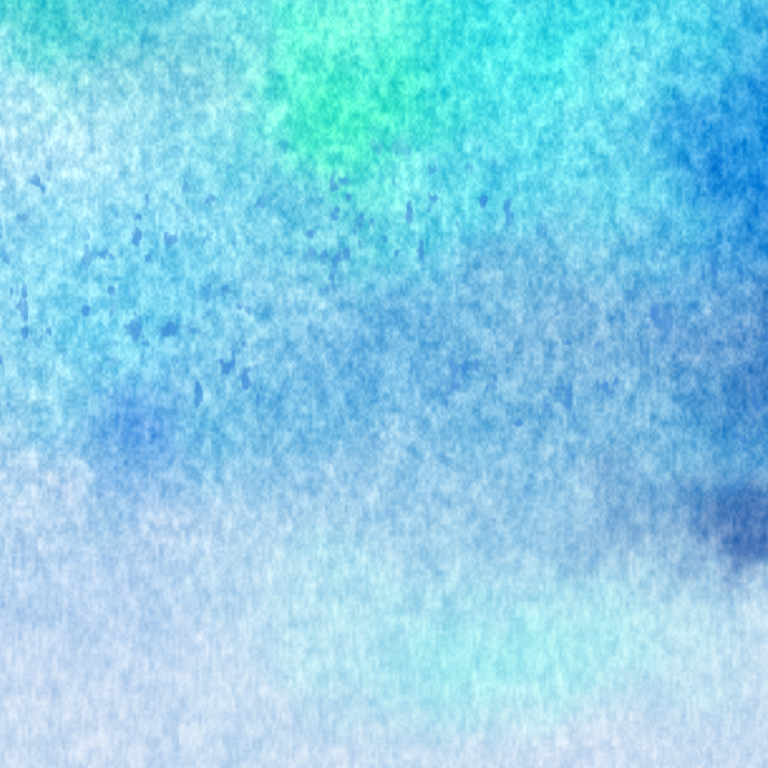
A Shadertoy shader for this background:

```glsl
// Weathered watercolour wash: a vertical gradient carries soft pools of pigment
// whose edges are warped by fractal noise. Fine paper grain, blue flecks and
// a few chalky scuffs are layered on top.
#define WARP 0.13
#define CLOUD_SCALE 5.0
#define CLOUD_DEPTH 0.30
#define GRAIN_SCALE vec2(74.0, 58.0)
#define GRAIN_DEPTH 0.50
#define FIBRE_SCALE vec2(230.0, 60.0)
#define FIBRE_DEPTH 0.08
#define FLECK_SCALE vec2(62.0, 42.0)
#define FLECK_COLOR vec3(0.22, 0.52, 0.84)

float hash(ivec2 cell) {
    uvec2 q = uvec2(cell) * uvec2(1597u, 3571u);
    uint n = (q.x ^ (q.y << 8)) * 747796u + 28913u;
    n = ((n >> 15) ^ n) * 739981u;
    n = ((n >> 13) ^ n) * 917503u;
    return float((n ^ (n >> 16)) & 65535u) / 65535.0;
}

float valueNoise(vec2 p) {
    ivec2 i = ivec2(floor(p));
    vec2 f = fract(p);
    f = f * f * (3.0 - 2.0 * f);
    return mix(mix(hash(i), hash(i + ivec2(1, 0)), f.x),
               mix(hash(i + ivec2(0, 1)), hash(i + ivec2(1, 1)), f.x), f.y);
}

// Fractal noise centred on zero; gain sets how rough it is.
float fbm(vec2 p, int octaves, float gain) {
    float sum = 0.0, amp = 1.0, total = 0.0;
    for (int k = 0; k < octaves; k++) {
        sum += amp * (valueNoise(p) - 0.5);
        total += amp;
        amp *= gain;
        p = p * 2.03 + vec2(17.3, 9.1);
    }
    return sum / total;
}

// Lays a soft elliptical pool of pigment over the wash.
void pool(inout vec3 wash, vec2 p, vec2 center, vec2 radius, vec3 pigment, float strength) {
    vec2 d = (p - center) / radius;
    wash = mix(wash, pigment, strength * exp(-dot(d, d)));
}

vec3 paintWash(vec2 p) {
    // Vertical gradient: lilac white, dusty blue, clear cyan
    vec3 c = mix(vec3(0.80, 0.87, 0.95), vec3(0.49, 0.76, 0.90), smoothstep(0.12, 0.48, p.y));
    c = mix(c, vec3(0.44, 0.86, 0.94), smoothstep(0.54, 0.78, p.y));

    // Pale areas
    pool(c, p, vec2(0.03, 0.76), vec2(0.26, 0.17), vec3(0.73, 0.89, 0.97), 0.90);
    pool(c, p, vec2(0.12, 0.58), vec2(0.24, 0.18), vec3(0.53, 0.87, 0.96), 0.90);
    pool(c, p, vec2(0.12, 0.23), vec2(0.34, 0.17), vec3(0.75, 0.84, 0.95), 0.90);
    pool(c, p, vec2(0.22, 0.94), vec2(0.17, 0.10), vec3(0.62, 0.83, 0.88), 0.70);
    pool(c, p, vec2(0.66, 0.17), vec2(0.28, 0.11), vec3(0.66, 0.94, 0.95), 0.90);

    // Greens and turquoise along the top
    pool(c, p, vec2(0.68, 0.96), vec2(0.33, 0.14), vec3(0.25, 0.91, 0.91), 0.85);
    pool(c, p, vec2(0.46, 0.88), vec2(0.11, 0.15), vec3(0.24, 0.93, 0.78), 0.90);
    pool(c, p, vec2(0.50, 1.00), vec2(0.09, 0.06), vec3(0.48, 0.98, 0.89), 0.75);
    pool(c, p, vec2(0.03, 1.00), vec2(0.13, 0.07), vec3(0.16, 0.77, 0.80), 0.90);
    pool(c, p, vec2(0.83, 0.91), vec2(0.09, 0.08), vec3(0.55, 0.93, 0.96), 0.65);
    pool(c, p, vec2(0.54, 0.75), vec2(0.07, 0.05), vec3(0.53, 0.95, 0.95), 0.65);

    // Blue shadows
    pool(c, p, vec2(0.48, 0.56), vec2(0.13, 0.15), vec3(0.38, 0.69, 0.89), 0.65);
    pool(c, p, vec2(0.78, 0.54), vec2(0.18, 0.13), vec3(0.43, 0.68, 0.86), 0.70);
    pool(c, p, vec2(0.36, 0.74), vec2(0.08, 0.05), vec3(0.33, 0.71, 0.88), 0.55);
    pool(c, p, vec2(0.21, 0.43), vec2(0.07, 0.08), vec3(0.34, 0.62, 0.90), 0.95);
    pool(c, p, vec2(1.02, 0.77), vec2(0.13, 0.17), vec3(0.05, 0.47, 0.85), 0.95);
    pool(c, p, vec2(1.02, 0.54), vec2(0.11, 0.12), vec3(0.23, 0.48, 0.76), 0.85);
    pool(c, p, vec2(1.01, 0.32), vec2(0.17, 0.06), vec3(0.25, 0.43, 0.70), 0.90);
    return c;
}

void mainImage(out vec4 fragColor, in vec2 fragCoord) {
    vec2 uv = fragCoord / iResolution.xy;

    // Ragged pool edges
    vec2 warp = vec2(fbm(uv * 7.0 + 40.0, 6, 0.62), fbm(uv * 7.0 + 90.0, 6, 0.62));
    vec3 color = paintWash(uv + WARP * 1.6 * warp);

    // Uneven pigment density, strongest in the upper wash
    float depth = mix(0.45, 1.0, smoothstep(0.10, 0.55, uv.y));
    float cloud = fbm(uv * CLOUD_SCALE + 12.0, 5, 0.55);
    color += cloud * CLOUD_DEPTH * depth * vec3(1.0, 0.45, 0.18);

    // Paper grain and faint upright fibres
    float grain = fbm(uv * GRAIN_SCALE + 200.0, 3, 0.85);
    float fibre = valueNoise(uv * FIBRE_SCALE + 310.0) - 0.5;
    float tooth = grain * GRAIN_DEPTH * depth + fibre * FIBRE_DEPTH;
    color += tooth * vec3(1.0, 0.65, 0.32);

    // Blue flecks gather in patches of the middle band
    float band = smoothstep(0.28, 0.45, uv.y) * (1.0 - smoothstep(0.72, 0.88, uv.y));
    float patches = smoothstep(-0.06, 0.18, fbm(uv * 8.0 + 55.0, 4, 0.6));
    float fleck = smoothstep(0.10, 0.30, fbm(uv * FLECK_SCALE + 420.0, 3, 0.5));
    color = mix(color, FLECK_COLOR, 0.65 * fleck * patches * band);

    // Chalky scuffs near the lower left
    vec2 d = (uv - vec2(0.22, 0.05)) / vec2(0.10, 0.045);
    float scuff = smoothstep(0.10, 0.16, fbm(uv * vec2(32.0, 20.0) + 70.0, 4, 0.6));
    color = mix(color, vec3(0.90, 0.94, 0.98), 0.65 * scuff * exp(-dot(d, d)));

    fragColor = vec4(clamp(color, 0.0, 1.0), 1.0);
}
```
